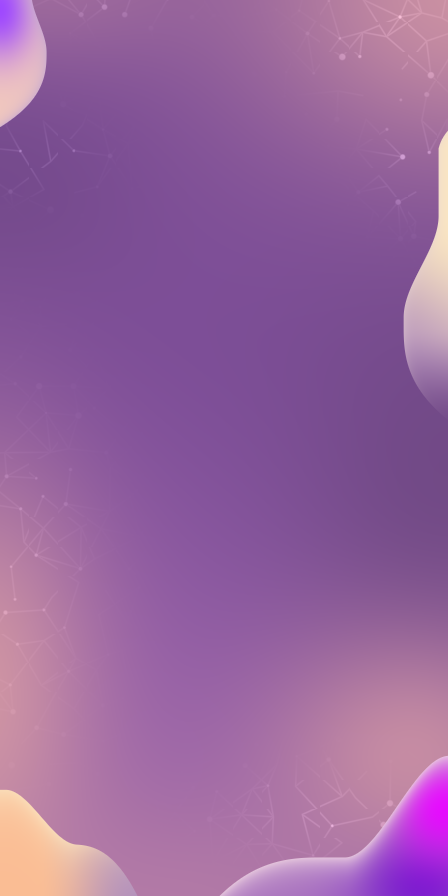
This background is drawn by a Shadertoy shader. Its source:

```glsl
const vec3 PINK = vec3(0.81, 0.58, 0.64);
const vec3 CREAM = vec3(0.98, 0.90, 0.76);
const vec3 PEACH = vec3(0.98, 0.74, 0.58);
const vec3 LAVENDER = vec3(0.70, 0.56, 0.73);
const vec3 VIOLET = vec3(0.47, 0.12, 0.80);
const vec3 MAGENTA = vec3(0.90, 0.03, 1.0);

vec2 hash2(vec2 cell) {
    vec2 s = vec2(dot(cell, vec2(127.1, 311.7)), dot(cell, vec2(269.5, 183.3)));
    return fract(sin(s) * 43758.5453);
}

// Soft elliptical falloff
float glow(vec2 p, vec2 centre, vec2 radius) {
    vec2 q = (p - centre) / radius;
    return exp(-dot(q, q));
}

// Height of a rounded shoulder followed by a smooth step of the given rise
float mound(float along, vec2 shoulder, vec2 span, float rise) {
    float t = max(1.0 - along / shoulder.x, 0.0);
    return shoulder.y * (1.0 - pow(t, 2.6)) + rise * smoothstep(span.x, span.y, along);
}

float coverage(float depth) {
    float slope = length(vec2(dFdx(depth), dFdy(depth)));
    return clamp(depth / max(slope, 1e-5) + 0.5, 0.0, 1.0);
}

float rim(float depth, float width) {
    return exp(-max(depth, 0.0) / width);
}

float segment(vec2 p, vec2 a, vec2 b) {
    vec2 ab = b - a;
    float t = clamp(dot(p - a, ab) / dot(ab, ab), 0.0, 1.0);
    return length(p - a - ab * t);
}

vec2 nodeAt(vec2 cell) {
    return cell + 0.15 + 0.7 * hash2(cell);
}

// Scattered dots joined by faint threads
float network(vec2 p, float size, float pixel) {
    vec2 q = p / size;
    vec2 home = floor(q);
    vec2 hub = nodeAt(home);
    float aa = pixel / size;
    float light = 0.0;
    for (int j = -1; j <= 1; j++) {
        for (int i = -1; i <= 1; i++) {
            vec2 cell = home + vec2(i, j);
            vec2 node = nodeAt(cell);
            vec2 seed = hash2(cell + 19.0);
            float radius = mix(0.04, 0.12, seed.x * seed.x);
            float dotMask = 1.0 - smoothstep(radius - aa, radius + aa, length(q - node));
            light = max(light, dotMask * step(0.45, seed.y));
            if (i != 0 || j != 0) {
                float thread = 1.0 - smoothstep(0.0, 0.02 + aa, segment(q, hub, node));
                float joined = step(0.6, hash2(cell + home).x);
                light = max(light, 0.3 * thread * joined);
            }
        }
    }
    return light;
}

vec3 backdrop(vec2 p) {
    vec3 c = mix(vec3(0.58, 0.37, 0.66), vec3(0.49, 0.305, 0.595), smoothstep(0.3, 1.3, p.y));
    c = mix(c, vec3(0.43, 0.28, 0.51), 0.85 * glow(p, vec2(1.0, 0.9), vec2(0.36, 0.5)));
    c = mix(c, vec3(0.44, 0.28, 0.53), 0.7 * glow(p, vec2(0.0, 1.58), vec2(0.3, 0.25)));
    c = mix(c, PINK, 0.95 * glow(p, vec2(1.05, 2.02), vec2(0.5, 0.38)));
    c = mix(c, PINK, 0.4 * glow(p, vec2(0.1, 2.05), vec2(0.35, 0.2)));
    c = mix(c, PINK, glow(p, vec2(-0.05, 0.45), vec2(0.27, 0.52)));
    c = mix(c, PINK, 0.85 * glow(p, vec2(0.92, 0.32), vec2(0.32, 0.27)));
    return mix(c, PINK, 0.5 * glow(p, vec2(0.4, -0.05), vec2(0.5, 0.3)));
}

void mainImage(out vec4 fragColor, in vec2 fragCoord) {
    // Width spans 0 to 1, height spans 0 to 2
    vec2 p = fragCoord / iResolution.xy * vec2(1.0, 2.0);
    vec3 color = backdrop(p);

    // Constellations near the borders
    float region = glow(p, vec2(0.88, 1.92), vec2(0.15, 0.12))
        + glow(p, vec2(0.92, 1.63), vec2(0.08, 0.1))
        + glow(p, vec2(0.08, 1.65), vec2(0.12, 0.07))
        + 0.5 * glow(p, vec2(0.22, 2.0), vec2(0.16, 0.05))
        + 0.5 * glow(p, vec2(0.05, 0.75), vec2(0.14, 0.3))
        + glow(p, vec2(0.72, 0.18), vec2(0.16, 0.08));
    color += 0.24 * min(region, 1.0) * network(p, 0.065, 1.0 / iResolution.x);

    // Upper left drop
    float depth = mound(p.y - 1.716, vec2(0.167, 0.104), vec2(0.167, 0.3), -0.034) - p.x;
    vec3 fill = mix(vec3(0.95, 0.79, 0.74), vec3(0.62, 0.28, 1.0), glow(p, vec2(0.0, 1.98), vec2(0.08, 0.11)));
    fill = mix(fill, vec3(0.78, 0.66, 0.82), 0.75 * rim(depth, 0.02));
    color = mix(color, fill, coverage(depth));

    // Right wave, dissolving at its foot
    float along = p.y - 1.0625;
    float width = mound(along, vec2(0.208, 0.099), vec2(0.229, 0.456), -0.078);
    width = min(width, mound(0.646 - along, vec2(0.073, 0.024), vec2(0.1, 0.25), 0.1));
    depth = width - 1.0 + p.x;
    fill = mix(LAVENDER, CREAM, smoothstep(1.12, 1.55, p.y + 0.7 * (p.x - 0.95)));
    fill = mix(fill, vec3(0.90, 0.82, 0.84), 0.4 * rim(depth, 0.012));
    color = mix(color, fill, coverage(depth) * smoothstep(1.04, 1.27, p.y));

    // Lower left hill
    depth = mound(0.307 - p.x, vec2(0.151, 0.115), vec2(0.135, 0.294), 0.122) - p.y;
    fill = mix(PEACH, LAVENDER, smoothstep(0.08, 0.3, p.x));
    fill = mix(fill, CREAM, 0.75 * rim(depth, 0.045) * (1.0 - smoothstep(0.12, 0.34, p.x)));
    color = mix(color, fill, coverage(depth));

    // Lower right hill
    depth = mound(p.x - 0.49, vec2(0.227, 0.086), vec2(0.279, 0.513), 0.227) - p.y;
    fill = mix(vec3(0.66, 0.45, 0.74), VIOLET, glow(p, vec2(0.94, 0.02), vec2(0.16, 0.12)));
    fill = mix(fill, MAGENTA, glow(p, vec2(0.99, 0.2), vec2(0.11, 0.12)));
    fill = mix(fill, vec3(0.93, 0.82, 0.88), 0.85 * rim(depth, 0.032));
    color = mix(color, fill, coverage(depth));

    fragColor = vec4(clamp(color, 0.0, 1.0), 1.0);
}
```
